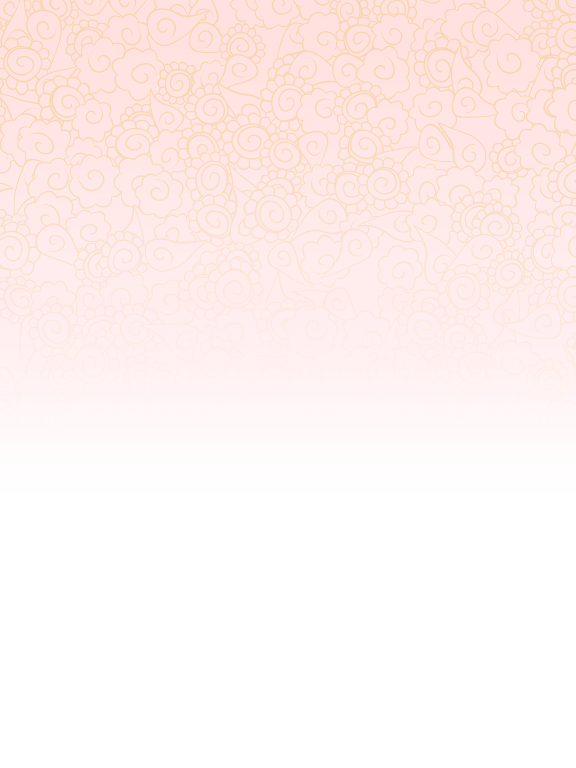
Write a Shadertoy shader that draws this background.

```glsl
// A blush gradient fading down to white, overlaid with fine golden line work.
// Scalloped rosettes, clouds and curled leaves are scattered on a jittered grid
// and layered row by row, each hiding the lines of the motifs behind it.

const float TAU = 6.28318;
const float CELL = 0.065;        // grid step, as a share of the canvas width
const float HALF_LINE = 0.019;   // half stroke width, in cells

vec2 hash2(vec2 p) {
    vec3 q = fract(vec3(p.xyx) * vec3(0.1031, 0.1030, 0.0973));
    q += dot(q, q.yzx + 33.33);
    return fract((q.xx + q.yz) * q.zy);
}

float gradientDot(vec2 corner, vec2 offset) {
    float a = TAU * hash2(corner + 50.0).x;
    return dot(vec2(cos(a), sin(a)), offset);
}

float gradientNoise(vec2 p) {
    vec2 i = floor(p), f = fract(p);
    vec2 u = f * f * f * (f * (f * 6.0 - 15.0) + 10.0);
    vec2 e = vec2(1, 0);
    return mix(mix(gradientDot(i, f), gradientDot(i + e, f - e), u.x),
               mix(gradientDot(i + e.yx, f - e.yx), gradientDot(i + 1.0, f - 1.0), u.x), u.y);
}

vec2 rotate(vec2 p, float a) {
    float c = cos(a), s = sin(a);
    return vec2(c * p.x - s * p.y, s * p.x + c * p.y);
}

// Distance to the nearest whole number
float nearWhole(float x) { return abs(fract(x + 0.5) - 0.5); }

// Antialiased line coverage
float stroke(float d, float pixel) {
    return clamp(0.5 + (HALF_LINE - abs(d)) / pixel, 0.0, 1.0);
}

// Spiral line confined to a disc of the given radius
float spiral(vec2 p, float radius, float pitch) {
    float r = length(p);
    float arm = nearWhole(r / pitch - atan(p.y, p.x) / TAU) * pitch;
    return max(arm, max(r - radius, 0.08 - r));
}

// Motifs return (signed outline distance, inner line distance)
vec2 rosette(vec2 p, float radius, float petals) {
    float r = length(p), turn = atan(p.y, p.x) / TAU;
    float edge = radius * (0.91 + 0.12 * abs(sin(turn * petals * TAU * 0.5)));
    float inner = radius * 0.66;
    float ticks = max(nearWhole(turn * petals) * TAU / petals * r, inner - r);
    float lines = min(ticks, abs(r - inner));
    return vec2(r - edge, min(lines, spiral(p, inner, radius * 0.34)));
}

vec2 cloud(vec2 p, float radius, float lobes) {
    float r = length(p), turn = atan(p.y, p.x) / TAU;
    float edge = radius * (0.84 + 0.2 * abs(sin(turn * lobes * TAU * 0.5)));
    return vec2(r - edge, spiral(p + vec2(0.1, 0.0), radius * 0.5, radius * 0.4));
}

vec2 leaf(vec2 p, float radius) {
    p.y += radius * 0.4;
    vec2 q = vec2(abs(p.x - 0.38 * p.y * p.y / radius), p.y);
    // Tapered capsule: round base, slender bent tip
    float base = radius * 0.64, tip = radius * 0.04, len = radius * 1.45;
    float b = (base - tip) / len, a = sqrt(1.0 - b * b);
    float k = dot(q, vec2(-b, a));
    float d = dot(q, vec2(a, b)) - base;
    if (k < 0.0) d = length(q) - base;
    else if (k > a * len) d = length(q - vec2(0.0, len)) - tip;
    return vec2(d, spiral(p, base * 0.62, base * 0.5));
}

// Paint overlapping motifs from the upper rows down
float ornament(vec2 p, float pixel) {
    vec2 home = floor(p);
    float ink = 0.0;
    for (int j = 2; j >= -2; j--)
    for (int i = -2; i <= 2; i++) {
        vec2 id = home + vec2(i, j);
        vec2 place = hash2(id), look = hash2(id + 17.0);
        vec2 q = rotate(p - id - 0.5 - 0.6 * (place - 0.5), TAU * look.x);
        if (place.x > 0.5) q.x = -q.x;
        float radius = mix(0.54, 0.76, place.y);
        vec2 shape;
        if (look.y < 0.42) shape = rosette(q, radius, 11.0 + floor(look.x * 4.0));
        else if (look.y < 0.7) shape = cloud(q, radius, 7.0 + floor(look.x * 3.0));
        else shape = leaf(q, radius);
        float cover = clamp(0.5 - shape.x / pixel, 0.0, 1.0);
        ink = mix(ink, stroke(shape.y, pixel), cover);
        ink = max(ink, stroke(shape.x, pixel));
    }
    return ink;
}

// Blush at the top, pale pink midway, white below
vec3 blushGradient(float v) {
    vec3 blush = vec3(1.0, 0.885, 0.875), pale = vec3(1.0, 0.932, 0.937);
    vec3 pink = mix(pale, blush, smoothstep(0.55, 1.0, v));
    return mix(vec3(1.0), pink, smoothstep(0.33, 0.60, v));
}

void mainImage(out vec4 fragColor, in vec2 fragCoord) {
    vec2 uv = fragCoord / iResolution.xy;
    vec2 p = fragCoord / (iResolution.x * CELL);
    float pixel = 1.0 / (iResolution.x * CELL);

    // Gentle hand-drawn wobble
    p += 0.16 * vec2(gradientNoise(p * 0.9), gradientNoise(p * 0.9 + 31.0));

    // Line work fades out lower at the sides than in the centre
    float side = 2.0 * uv.x - 1.0;
    float fade = 0.9 * smoothstep(0.44, 0.95, uv.y + 0.05 * side * side);
    vec3 gold = vec3(0.97, 0.83, 0.67);
    vec3 color = mix(blushGradient(uv.y), gold, fade * ornament(p, pixel));
    fragColor = vec4(color, 1.0);
}
```
